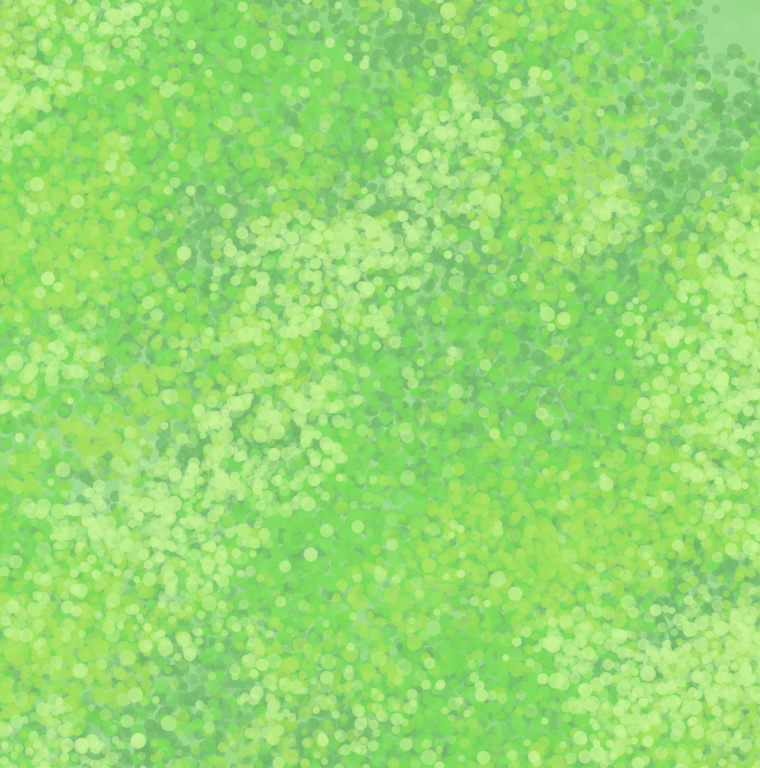
This texture is drawn by a WebGL 1 fragment shader. Its source:

```glsl
precision highp float;
uniform vec2 u_resolution;

vec3 hash3(vec2 p) {
  vec3 q = fract(p.xyx * vec3(0.1031, 0.1030, 0.0973));
  q += dot(q, q.yxz + 33.33);
  return fract((q.xxy + q.yzz) * q.zyx);
}

float noise(vec2 p) {
  vec2 i = floor(p), f = fract(p);
  f = f * f * (3.0 - 2.0 * f);
  return mix(mix(hash3(i).x, hash3(i + vec2(1, 0)).x, f.x),
             mix(hash3(i + vec2(0, 1)).x, hash3(i + vec2(1, 1)).x, f.x), f.y);
}

float fbm(vec2 p) {
  return 0.55 * noise(p) + 0.3 * noise(p * 2.1 + 17.0) + 0.15 * noise(p * 4.7 + 41.0);
}

mat2 turn(float a) {
  return mat2(cos(a), sin(a), -sin(a), cos(a));
}

// Broad patches, drawn out slightly along a rising diagonal
float patches(vec2 p, float seed) {
  return fbm(turn(-0.5) * p * vec2(3.6, 5.0) + seed * 23.7 + 60.0);
}

vec3 dabColor(float kind) {
  if (kind < 0.5) return vec3(0.45, 0.73, 0.42);
  if (kind < 1.5) return vec3(0.49, 0.87, 0.36);
  if (kind < 2.5) return vec3(0.66, 0.89, 0.37);
  return vec3(0.77, 0.95, 0.58);
}

// Share of dabs of one colour that are present at a place
float dabDensity(float kind, vec2 p) {
  float n = patches(p, kind);
  if (kind < 0.5) return 0.4 + 0.5 * smoothstep(0.3, 0.6, n);
  if (kind < 1.5) return 0.08 + 0.75 * smoothstep(0.32, 0.62, n);
  if (kind < 2.5) return 0.06 + 0.6 * smoothstep(0.4, 0.68, n);
  return 0.04 + 0.6 * smoothstep(0.4, 0.72, n);
}

// One scattered layer of translucent round dabs painted over the base
vec3 paintLayer(vec3 base, vec2 p, float layer) {
  float kind = floor(layer / 4.0);
  float cell = 0.0165;
  mat2 rot = turn(layer * 1.3 + 0.4);
  vec2 g = (rot * p) / cell + 200.0 + layer * 7.37;
  vec2 home = floor(g);
  vec3 color = base;
  for (int y = -1; y <= 1; y++) {
    for (int x = -1; x <= 1; x++) {
      vec2 id = home + vec2(x, y);
      vec3 place = hash3(id + layer * 61.0);
      vec3 look = hash3(id + layer * 37.0 + 500.0);
      vec2 offset = (g - id - place.xy) * cell;
      float radius = mix(0.0045, 0.0105, look.x * look.x * 0.6 + look.x * 0.4);
      float d = length(offset) - radius;
      if (d < 0.002) {
        vec2 center = p - offset * rot;
        float corner = length((center - vec2(u_resolution.x / u_resolution.y, 1.0)) * vec2(1.0, 0.8));
        float density = dabDensity(kind, center);
        density *= smoothstep(0.04, kind < 0.5 ? 0.12 : 0.24, corner);
        float shape = 1.0 - smoothstep(-0.0011, 0.0009, d);
        float opacity = mix(0.3, 0.78, look.y) * step(place.z, density);
        vec3 tint = dabColor(kind) + (look.z - 0.5) * vec3(0.06, 0.03, 0.06);
        color = mix(color, tint, shape * opacity);
      }
    }
  }
  return color;
}

void main() {
  vec2 p = gl_FragCoord.xy / u_resolution.y;

  // Pale ground with soft green washes
  vec3 color = vec3(0.62, 0.86, 0.57);
  color = mix(color, vec3(0.52, 0.83, 0.44), 0.5 * smoothstep(0.4, 0.7, patches(p, 6.0)));

  // Four colours in four layers each, from dark to pale
  for (int i = 0; i < 16; i++) {
    color = paintLayer(color, p, float(i));
  }

  // Faint cloudy wash within the paint
  color += (fbm(p * 90.0) - 0.5) * vec3(0.04, 0.02, 0.04);
  gl_FragColor = vec4(color, 1.0);
}
```
